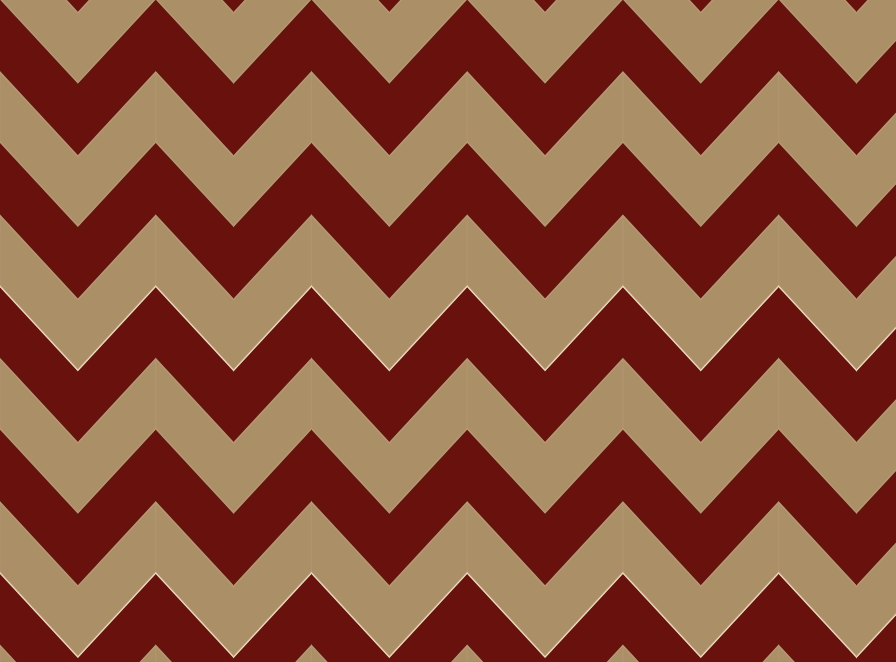
Give the GLSL for this pattern, as a WebGL 1 fragment shader.

```glsl
precision highp float;

uniform vec2 u_resolution;

// Lengths are fractions of the canvas width, measured from the top left.
const float ZIG_WIDTH    = 0.1738;
const float ZIG_HEIGHT   = 0.0938;
const float ROW_PITCH    = 0.1600;
const float BAND_HEIGHT  = 0.0797;
const float TOP_OFFSET   = -0.0004;
const float FRINGE_WIDTH = 0.0017;
const float LINE_WIDTH   = 0.0015;
const float SEAM_WIDTH   = 0.0014;
const float SEAM_OPACITY = 0.35;

const vec3 TAN        = vec3(0.67, 0.56, 0.40);
const vec3 TAN_FRINGE = vec3(0.73, 0.58, 0.46);
const vec3 RED        = vec3(0.41, 0.07, 0.05);
const vec3 RED_FRINGE = vec3(0.37, 0.09, 0.04);
const vec3 PALE       = vec3(0.93, 0.85, 0.74);
const vec3 SEAM       = vec3(0.74, 0.62, 0.48);

// Antialiased coverage of the region where the signed distance is negative.
float fill(float dist, float pixel) {
  return 1.0 - smoothstep(-0.6 * pixel, 0.6 * pixel, dist);
}

// Coverage of a line, fading rather than vanishing when thinner than a pixel.
float stroke(float dist, float width, float pixel) {
  float drawn = max(width, pixel);
  return fill(abs(dist) - 0.5 * drawn, pixel) * width / drawn;
}

// Zero at the peaks, one at the valleys.
float triangleWave(float x) {
  return 1.0 - abs(2.0 * fract(x) - 1.0);
}

void main() {
  float pixel = 1.0 / u_resolution.x;
  vec2 p = vec2(gl_FragCoord.x, u_resolution.y - gl_FragCoord.y) * pixel;

  // Straighten the zigzag, then convert heights to perpendicular distances.
  float slope = 2.0 * ZIG_HEIGHT / ZIG_WIDTH;
  float perpendicular = inversesqrt(1.0 + slope * slope);
  float depth = p.y - TOP_OFFSET - ZIG_HEIGHT * triangleWave(p.x / ZIG_WIDTH);

  // Red bands, with a soft fringe along both sides of each edge.
  float fromCentre = mod(depth - 0.5 * BAND_HEIGHT + 0.5 * ROW_PITCH, ROW_PITCH)
                   - 0.5 * ROW_PITCH;
  float bandDist = (abs(fromCentre) - 0.5 * BAND_HEIGHT) * perpendicular;
  float fringe = fill(abs(bandDist) - FRINGE_WIDTH, pixel);
  vec3 ground = mix(TAN, TAN_FRINGE, fringe);
  vec3 band = mix(RED, RED_FRINGE, fringe);

  // Faint vertical seams through the peaks, only on the tan ground.
  float seamDist = (fract(p.x / ZIG_WIDTH + 0.5) - 0.5) * ZIG_WIDTH;
  ground = mix(ground, SEAM, SEAM_OPACITY * stroke(seamDist, SEAM_WIDTH, pixel));
  vec3 color = mix(ground, band, fill(bandDist, pixel));

  // Pale hairline above every second red band, starting below the first.
  float row = floor(depth / ROW_PITCH + 0.5);
  float lineDist = (depth - row * ROW_PITCH) * perpendicular;
  float hasLine = step(0.5, row) * (1.0 - step(0.5, mod(row, 2.0)));
  color = mix(color, PALE, hasLine * stroke(lineDist, LINE_WIDTH, pixel));

  gl_FragColor = vec4(color, 1.0);
}
```
